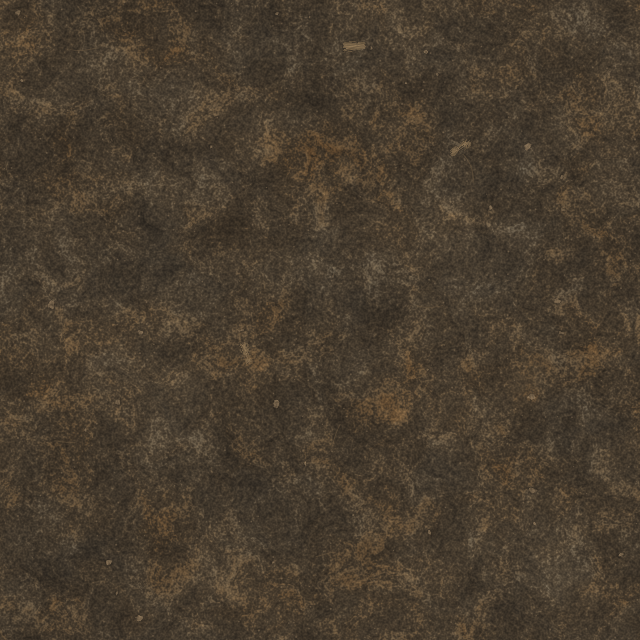
A Shadertoy shader for this texture:

```glsl
// Dark brown compacted earth with mottled dust, rust stains, pebbles, wood chips and fibres.

const vec3 EARTH = vec3(0.283, 0.239, 0.184);        // median soil colour
const vec3 TONE_SPREAD = vec3(0.170, 0.165, 0.150);  // log contrast per channel
const vec3 RUST_SHIFT = vec3(0.016, -0.003, -0.030); // warm against grey stains
const vec3 PEBBLE = vec3(0.49, 0.41, 0.31);
const vec3 CHIP = vec3(0.52, 0.43, 0.31);
const vec3 FIBRE = vec3(0.43, 0.35, 0.25);

const float BROAD_SCALE = 3.5;
const float CLUMP_SCALE = 15.0;
const float GRAIN_SCALE = 150.0;
const float BROAD_AMOUNT = 0.22;
const float CLUMP_AMOUNT = 0.48;
const float GRAIN_AMOUNT = 0.56;
const float DUST_AMOUNT = 0.75;
const float TAU = 6.2831853;

vec2 hash2(vec2 p) {
    vec3 q = fract(p.xyx * vec3(0.1031, 0.1030, 0.0973));
    q += dot(q, q.yzx + 33.33);
    return fract((q.xx + q.yz) * q.zy);
}

float cornerSlope(vec2 cell, vec2 offset) {
    float angle = TAU * hash2(cell).x;
    return dot(vec2(cos(angle), sin(angle)), offset);
}

// Gradient noise scaled to roughly unit deviation
float noise(vec2 p) {
    vec2 i = floor(p), f = p - i;
    vec2 u = f * f * f * (f * (f * 6.0 - 15.0) + 10.0);
    vec2 e = vec2(1.0, 0.0);
    float low = mix(cornerSlope(i, f), cornerSlope(i + e, f - e), u.x);
    float high = mix(cornerSlope(i + e.yx, f - e.yx), cornerSlope(i + 1.0, f - 1.0), u.x);
    return 4.7 * mix(low, high, u.y);
}

float fbm(vec2 p, int octaves, float gain) {
    float sum = 0.0, power = 0.0, amp = 1.0;
    for (int i = 0; i < octaves; i++) {
        sum += amp * noise(p);
        power += amp * amp;
        amp *= gain;
        p = mat2(1.6, 1.2, -1.2, 1.6) * p + 17.3;
    }
    return sum * inversesqrt(power);
}

// One optional feature per cell: xy = rotated offset, z = random size, w = presence
vec4 scatter(vec2 p, float cells, float chance, float seed) {
    vec2 id = floor(p * cells);
    vec2 place = hash2(id + seed), traits = hash2(id + seed + 51.7);
    vec2 d = p - (id + mix(vec2(0.3), vec2(0.7), place)) / cells;
    float angle = TAU * traits.x, c = cos(angle), s = sin(angle);
    float present = step(hash2(id + seed + 93.1).y, chance);
    return vec4(c * d.x + s * d.y, c * d.y - s * d.x, traits.y, present);
}

float cover(float dist, float soft) {
    return 1.0 - smoothstep(-soft, soft, dist);
}

void mainImage(out vec4 fragColor, in vec2 fragCoord) {
    vec2 p = fragCoord / iResolution.y;
    float edge = max(0.8 / iResolution.y, 0.0007);

    // Soil layers
    vec2 warp = 0.008 * vec2(fbm(p * 12.0 + 3.1, 3, 0.6), fbm(p * 12.0 + 41.7, 3, 0.6));
    float broad = fbm(p * BROAD_SCALE + 5.0, 3, 0.7);
    float clumps = fbm((p + warp) * CLUMP_SCALE + 23.0, 5, 0.82);
    float grain = fbm(p * GRAIN_SCALE + 61.0, 2, 1.0);
    float stain = fbm((p + warp) * 6.0 + 77.0, 5, 0.72);
    float dust = smoothstep(0.2, 1.9, 0.75 * clumps + 0.35 * stain + 0.5 * grain);
    float hollows = smoothstep(0.8, 2.2, fbm((p + warp) * 13.0 + 131.0, 5, 0.75));
    float tone = BROAD_AMOUNT * broad + CLUMP_AMOUNT * clumps + GRAIN_AMOUNT * grain;
    tone += DUST_AMOUNT * (dust - 0.2) - 0.6 * hollows;

    // Smooth mud smears
    vec4 smear = scatter(p, 4.0, 0.18, 211.0);
    float smearDist = length(smear.xy / vec2(0.045, 0.022)) - 1.0 + 0.16 * clumps;
    tone = mix(tone, 0.8 + 0.5 * grain, 0.6 * smear.w * cover(smearDist, 0.35));

    // Shallow round dents with a dark rim
    vec4 dent = scatter(p, 5.0, 0.25, 307.0);
    float dentDist = length(dent.xy) - mix(0.020, 0.038, dent.z) + 0.0025 * broad;
    float rim = exp(-pow(dentDist / 0.004, 2.0)) * smoothstep(-0.8, 1.0, stain + clumps);
    tone += dent.w * (0.3 * cover(dentDist, 0.006) - 1.0 * rim);

    // Pebbles sit in a thin dark halo
    vec4 pebble = scatter(p, 20.0, 0.07, 401.0);
    float pebbleSize = mix(0.0018, 0.0065, pebble.z * pebble.z);
    float pebbleDist = length(pebble.xy * vec2(1.0, 1.35)) - pebbleSize;
    pebbleDist += 0.0009 * noise(p * 190.0);
    tone -= 0.8 * pebble.w * cover(pebbleDist - 0.002, 0.002);

    vec3 color = EARTH * exp(tone * TONE_SPREAD + stain * (0.5 + dust) * RUST_SHIFT);
    color = mix(color, PEBBLE * (1.0 + 0.08 * grain), 0.85 * pebble.w * cover(pebbleDist, edge));

    // Tiny bright grit
    vec4 grit = scatter(p, 90.0, 0.06, 503.0);
    float gritCover = cover(length(grit.xy) - mix(0.0006, 0.0014, grit.z), edge);
    color = mix(color, PEBBLE, 0.7 * grit.w * gritCover);

    // Splintered wood chips, streaked along their length
    vec4 chip = scatter(p, 6.0, 0.10, 601.0);
    vec2 chipBox = abs(chip.xy) - vec2(mix(0.003, 0.007, chip.z), mix(0.022, 0.012, chip.z));
    float streak = noise(chip.xy * vec2(420.0, 55.0) + 9.0);
    float chipDist = max(chipBox.x, chipBox.y) + 0.0018 * streak + 0.0015 * clumps;
    color = mix(color, CHIP * (1.0 + 0.13 * streak), 0.8 * chip.w * cover(chipDist, edge));

    // Thin curved fibres
    vec4 fibre = scatter(p, 5.0, 0.18, 709.0);
    float bend = fibre.y - 14.0 * (fibre.z - 0.3) * fibre.x * fibre.x;
    float fibreDist = max(abs(bend) - 0.0006, abs(fibre.x) - mix(0.010, 0.024, fibre.z));
    color = mix(color, FIBRE, 0.65 * fibre.w * cover(fibreDist, edge));

    fragColor = vec4(color, 1.0);
}
```
